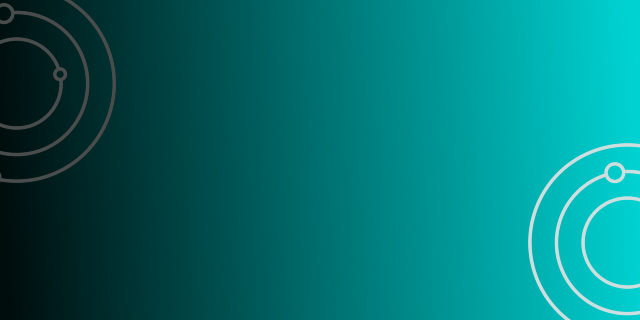
Write a Shadertoy shader that draws this background.

```glsl
#define DARK_TEAL vec3(0.0, 0.05, 0.05)
#define BRIGHT_TEAL vec3(0.0, 0.825, 0.825)
#define GREY_LINE vec3(0.29, 0.30, 0.30)
#define PALE_LINE vec3(0.80, 0.87, 0.87)
#define LEFT_CENTER vec2(0.052, 0.739)
#define RIGHT_CENTER vec2(1.961, 0.242)
#define SLANT 0.03
#define FIRST_ORBIT 0.139
#define ORBIT_STEP 0.083
#define HALF_LINE 0.0055

// Distance to a circular outline
float ring(vec2 p, float radius) {
    return abs(length(p) - radius) - HALF_LINE;
}

// Three orbits, each broken by one hollow satellite
float orbitDistance(vec2 p) {
    vec3 angles = vec3(0.21, 1.75, -1.838);
    vec3 sizes = vec3(0.0165, 0.0275, 0.0275);
    float orbits = 1e3;
    float satellites = 1e3;
    float holes = 1e3;
    for (int i = 0; i < 3; i++) {
        float radius = FIRST_ORBIT + ORBIT_STEP * float(i);
        vec2 q = p - radius * vec2(cos(angles[i]), sin(angles[i]));
        orbits = min(orbits, ring(p, radius));
        satellites = min(satellites, ring(q, sizes[i]));
        holes = min(holes, length(q) - sizes[i]);
    }
    return min(max(orbits, -holes), satellites);
}

float coverage(float d) {
    float pixel = 1.0 / iResolution.y;
    return 1.0 - smoothstep(-0.6 * pixel, 0.6 * pixel, d);
}

void mainImage(out vec4 fragColor, in vec2 fragCoord) {
    vec2 p = fragCoord / iResolution.y;

    // Slightly slanted gradient
    float t = fragCoord.x / iResolution.x + SLANT * (p.y - 0.5);
    vec3 color = mix(DARK_TEAL, BRIGHT_TEAL, clamp(t, 0.0, 1.0));

    // Orbit groups in opposite corners
    color = mix(color, GREY_LINE, coverage(orbitDistance(p - LEFT_CENTER)));
    color = mix(color, PALE_LINE, coverage(orbitDistance(p - RIGHT_CENTER)));

    fragColor = vec4(color, 1.0);
}
```
